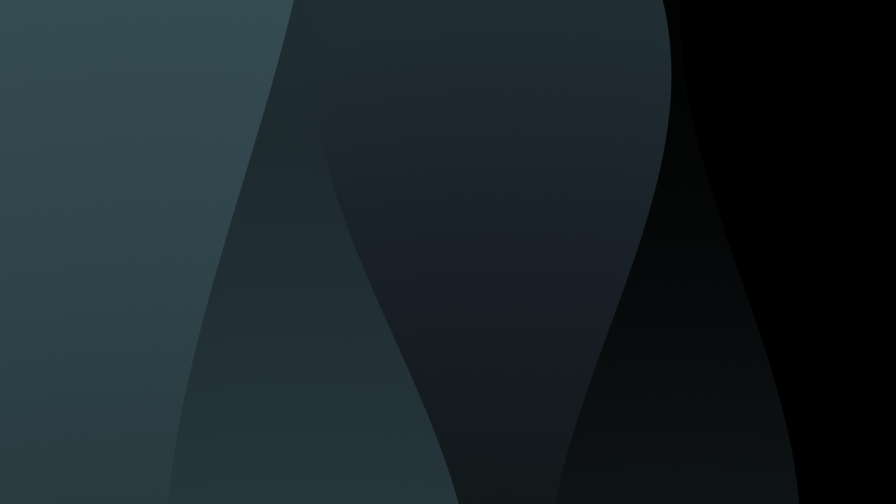
Write a Shadertoy shader that draws this background.

```glsl
// Dark teal backdrop of overlapping curved sheets fading into black.
// Each sheet is bounded by a cubic edge x(depth) and filled with a
// three-stop vertical gradient whose bands bow gently like wide arches.

const vec3 BLACK = vec3(0.0);

// Horizontal position of a cubic Bernstein edge at depth t (0 top, 1 bottom).
float edgeX(vec4 control, float t) {
    float u = 1.0 - t;
    return dot(control, vec4(u * u * u, 3.0 * u * u * t, 3.0 * u * t * t, t * t * t));
}

// Coverage of the area left of an edge, corrected for the slope of the edge.
float leftOf(vec4 control, vec2 p, float pixel, float aspect) {
    float stepY = 0.002;
    float slope = (edgeX(control, p.y + stepY) - edgeX(control, p.y - stepY)) / (2.0 * stepY);
    float d = (edgeX(control, p.y) - p.x) / length(vec2(1.0, slope * aspect));
    return smoothstep(-0.75 * pixel, 0.75 * pixel, d);
}

// Three-stop gradient with its middle colour at depth "middle".
vec3 gradient(vec3 top, vec3 mid, vec3 bottom, float middle, float t) {
    vec3 upper = mix(top, mid, clamp(t / middle, 0.0, 1.0));
    return mix(upper, bottom, clamp((t - middle) / (1.0 - middle), 0.0, 1.0));
}

// Depth bent into an arch that peaks at the given centre.
float archDepth(vec2 p, float centre) {
    float dx = p.x - centre;
    return p.y - 0.8 * dx * dx;
}

// Sine hash, used only to dither the slow gradients.
float hash(vec2 p) {
    return fract(sin(dot(p, vec2(12.9898, 78.233))) * 43758.5453);
}

void mainImage(out vec4 fragColor, in vec2 fragCoord) {
    vec2 p = fragCoord / iResolution.xy;
    p.y = 1.0 - p.y;
    float pixel = 1.0 / iResolution.x;
    float aspect = iResolution.x / iResolution.y;

    // Sheet edges, from left to right
    vec4 tealEdge  = vec4(0.328, 0.284, 0.205, 0.1875);
    vec4 slateEdge = vec4(0.359, 0.311, 0.461, 0.512);
    vec4 nightEdge = vec4(0.7396, 0.7856, 0.6559, 0.6198);
    vec4 shadeEdge = vec4(0.7604, 0.7496, 0.8773, 0.8919);

    // Sheet fills
    vec3 teal = gradient(vec3(0.205, 0.295, 0.318), vec3(0.186, 0.266, 0.292),
                         vec3(0.160, 0.226, 0.250), 0.5, archDepth(p, 0.20));
    vec3 slate = gradient(vec3(0.121, 0.172, 0.190), vec3(0.114, 0.163, 0.180),
                          vec3(0.149, 0.212, 0.235), 0.28, archDepth(p, 0.35));
    vec3 night = gradient(vec3(0.126, 0.180, 0.201), vec3(0.094, 0.119, 0.147),
                          vec3(0.070, 0.098, 0.104), 0.55, archDepth(p, 0.57));
    vec3 shade = gradient(vec3(0.004, 0.010, 0.008), vec3(0.018, 0.026, 0.028),
                          vec3(0.056, 0.076, 0.084), 0.45, archDepth(p, 0.75));

    // The slate edge dissolves toward the top
    float slateCover = leftOf(slateEdge, p, pixel, aspect);
    float softCover = smoothstep(-0.04, 0.04, edgeX(slateEdge, p.y) - p.x);
    slateCover = mix(softCover, slateCover, smoothstep(0.22, 0.38, p.y));

    // Layer the sheets from right to left
    vec3 color = mix(BLACK, shade, leftOf(shadeEdge, p, pixel, aspect));
    color = mix(color, night, leftOf(nightEdge, p, pixel, aspect));
    color = mix(color, slate, slateCover);
    color = mix(color, teal, leftOf(tealEdge, p, pixel, aspect));

    color += (hash(floor(fragCoord)) - 0.5) / 255.0;
    fragColor = vec4(clamp(color, 0.0, 1.0), 1.0);
}
```
